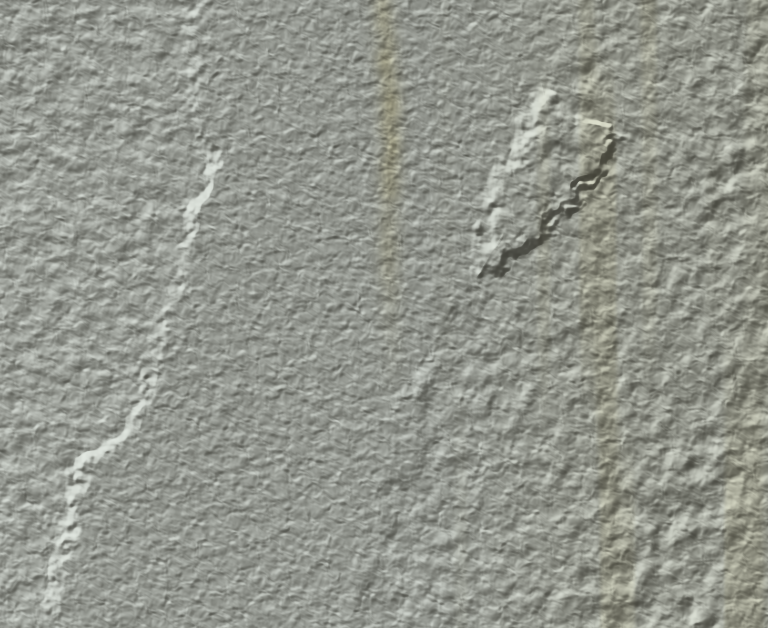
Reproduce this texture procedurally as a Shadertoy shader.

```glsl
// Weathered pale sandstone: a grainy height field with a raised central plate,
// a leaf-shaped flake and a pitted right side, lit from the upper left.
// Relief is shaded by the slope along the light; mineral streaks tint it.

#define LIGHT_DIR vec2(-0.53, 0.85)
#define SLOPE_STEP 0.0018
#define GRAIN_FREQ 66.0
#define GRAIN_SLOPE 0.132
#define ROUGH_SLOPE 0.12
#define TRACK_SLOPE 0.20
#define PLATE_HEIGHT 0.0066
#define FLAKE_HEIGHT 0.0068
#define MEAN_TONE 0.575
#define SHADE_LIMIT 0.28
#define DARK_STONE vec3(0.40, 0.407, 0.380)
#define LIGHT_STONE vec3(0.72, 0.738, 0.711)

float hash(vec2 p) {
    return fract(sin(dot(p, vec2(127.1, 311.7))) * 43758.5453);
}

// Value noise centred on zero
float noise(vec2 p) {
    vec2 i = floor(p), f = fract(p);
    f = f * f * f * (f * (f * 6.0 - 15.0) + 10.0);
    return mix(mix(hash(i), hash(i + vec2(1, 0)), f.x),
               mix(hash(i + vec2(0, 1)), hash(i + vec2(1, 1)), f.x), f.y) - 0.5;
}

mat2 rotation(float a) {
    return mat2(cos(a), sin(a), -sin(a), cos(a));
}

// Fine sand grains; the middle octave carries the strongest slope
float grain(vec2 p) {
    float sum = 0.0, freq = GRAIN_FREQ;
    p += 0.006 * vec2(noise(p * 62.0), noise(p * 62.0 + 40.0));
    p = rotation(0.3) * p * vec2(0.85, 1.1);
    for (int i = 0; i < 3; i++) {
        float slope = GRAIN_SLOPE * (i == 0 ? 0.5 : i == 1 ? 1.0 : 0.7);
        sum += slope / freq * noise(p * freq + 17.0 * float(i));
        freq *= 1.8;
        p = rotation(0.9) * p;
    }
    return sum;
}

float ragged(vec2 p) {
    return 0.022 * noise(p * 24.0) + 0.016 * noise(p * 58.0) + 0.009 * noise(p * 105.0);
}

// Signed horizontal distance to the plate's left edge, positive on the plate
float plateSide(vec2 p) {
    float edge = 0.08 + 0.18 * min(p.y, 0.26)
               + 0.09 * smoothstep(0.25, 0.33, p.y)
               + 0.30 * clamp(p.y - 0.33, 0.0, 0.41)
               - 0.035 * smoothstep(0.73, 0.86, p.y);
    return p.x - edge + ragged(p);
}

// Signed distance to the crease that bounds the rough right side
float creaseSide(vec2 p) {
    return p.x - 0.56 - 0.35 * p.y + 0.05 * noise(p * 13.0) + ragged(p);
}

// Leaf-shaped flake: x is depth inside the outline, y is the offset to the right
vec2 flakeSide(vec2 p) {
    const vec2 axis = vec2(0.522, 0.853);
    vec2 q = p - vec2(0.746, 0.535);
    float along = dot(q, axis);
    float across = dot(q, vec2(axis.y, -axis.x));
    float inside = min(min(0.42 * along, 0.08) - abs(across), 0.35 - along);
    return vec2(inside + 1.2 * ragged(p + 3.0), across);
}

// Height at p; strengths are taken at the shaded site so they add no slope
float height(vec2 p, vec2 site) {
    float plate = plateSide(p), crease = creaseSide(p), creaseSite = creaseSide(site);
    vec2 leaf = flakeSide(p), leafSite = flakeSide(site);
    float left = 1.0 - smoothstep(-0.03, 0.02, plateSide(site));
    float right = smoothstep(-0.03, 0.08, creaseSite);
    float below = 1.0 - smoothstep(0.48, 0.58, site.y);
    float h = grain(p);

    // Coarser bumps on both rough sides
    vec2 slant = rotation(0.45) * p;
    h += left * ROUGH_SLOPE / 46.0 * noise(rotation(0.5) * p * vec2(40.0, 54.0));
    h += right * ROUGH_SLOPE / 46.0 * noise(slant * vec2(52.0, 42.0) + 9.0);

    // Larger lumps gathered in steep tracks and along the crease
    float track = right * smoothstep(-0.15, 0.3, noise(rotation(0.2) * site * vec2(11.0, 3.0)));
    track += 0.6 * below * exp(-pow(creaseSite / 0.035, 2.0));
    vec2 lumpPos = slant + 0.012 * vec2(noise(p * 45.0), noise(p * 45.0 + 20.0));
    h += track * TRACK_SLOPE / 34.0 * noise(lumpPos * vec2(36.0, 28.0) + 31.0);

    // Lit plate edge, fading toward the top, with crumbs along it
    float fade = mix(1.0, 0.3, smoothstep(0.73, 0.85, site.y));
    fade *= 0.9 + 1.2 * noise(site * 15.0);
    h += PLATE_HEIGHT * fade * smoothstep(-0.016, 0.013, plate);

    // Shallow broken drop along the crease below the flake
    h -= 0.0018 * below * (0.5 + noise(site * 18.0)) * smoothstep(-0.008, 0.010, crease);

    // Flake: soft left flank, steep and broken right flank
    float width = mix(0.048, 0.021, smoothstep(-0.02, 0.03, leafSite.y));
    float strength = 0.9 + 1.3 * noise(site * 13.0 + 4.0);
    h += FLAKE_HEIGHT * strength * smoothstep(0.0, width, leaf.x);

    float rim = exp(-pow(plateSide(site) / 0.022, 2.0));
    rim += exp(-pow((leafSite.x - 0.02) / 0.03, 2.0));
    return h + rim * 0.0022 * noise(p * 75.0 + 5.0);
}

// Vertical mineral streaks: one clear, several faint on the right
float stain(vec2 p) {
    float wander = 0.014 * noise(vec2(2.0, p.y * 5.0));
    float offset = (p.x - 0.617 - wander) / 0.018;
    float main = exp(-offset * offset) * smoothstep(0.33, 0.85, p.y);
    float faint = smoothstep(0.0, 0.4, noise(vec2(p.x * 30.0, p.y * 1.6) + 5.0));
    faint *= smoothstep(0.66, 0.88, p.x);
    return main * (0.8 + 0.7 * noise(p * 30.0)) + 0.35 * faint;
}

void mainImage(out vec4 fragColor, in vec2 fragCoord) {
    vec2 p = fragCoord / iResolution.y;

    // Slope facing the light, softly limited
    vec2 toLight = normalize(LIGHT_DIR) * SLOPE_STEP;
    float slope = (height(p - toLight, p) - height(p + toLight, p)) / (2.0 * SLOPE_STEP);
    float tone = MEAN_TONE + SHADE_LIMIT * tanh(slope / SHADE_LIMIT);

    // Broad brightness drift and fine mottling
    tone += 0.02 * noise(p * 3.0 + 2.0) + 0.05 * noise(p * 150.0);
    tone += 0.016 * (1.0 - smoothstep(-0.05, 0.03, plateSide(p)));
    tone -= 0.012 * smoothstep(0.7, 1.1, p.x);

    const vec3 stainTint = vec3(1.0, 0.965, 0.85);
    vec3 stone = mix(DARK_STONE, LIGHT_STONE, (tone - 0.40) / 0.32);
    stone *= mix(vec3(1.0), stainTint, clamp(stain(p), 0.0, 1.0));
    stone *= mix(vec3(1.0), vec3(1.0, 0.995, 0.975), smoothstep(0.65, 1.0, p.x));
    fragColor = vec4(clamp(stone, 0.0, 1.0), 1.0);
}
```
